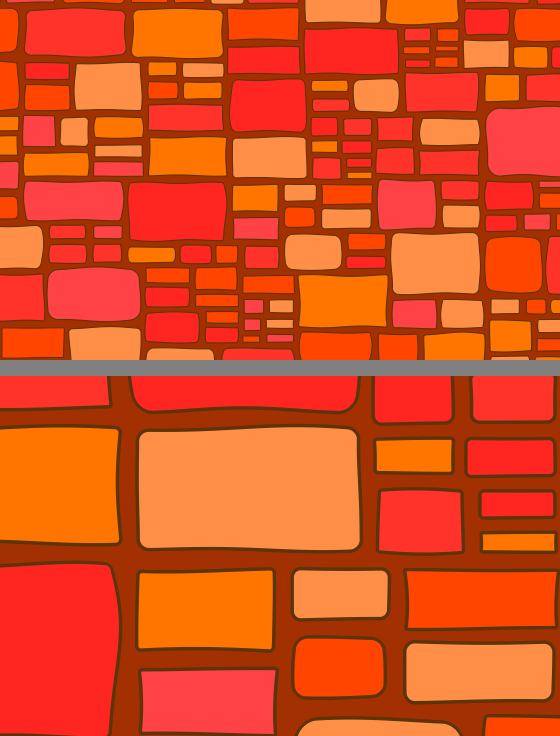
Top, the full canvas; bottom, a detail of the centre.
Reproduce this pattern procedurally as a WebGL 1 fragment shader.

```glsl
precision highp float;
uniform vec2 u_resolution;

float hash(vec2 p) {
  return fract(sin(dot(p, vec2(127.1, 311.7))) * 43758.5453);
}

vec2 hash2(vec2 p) {
  return vec2(hash(p), hash(p + 17.3));
}

// Position of the joint that crosses a grid cell
float cut(vec2 cell) {
  return 0.5 + 0.62 * (hash(cell) - 0.5);
}

// Even cells hold a horizontal joint, odd cells a vertical one;
// together they bound one block around every grid corner
vec2 findBlock(vec2 q, out vec2 lo, out vec2 hi) {
  vec2 cell = floor(q), f = fract(q), side;
  if (mod(cell.x + cell.y, 2.0) < 0.5) {
    side.y = step(cut(cell), f.y);
    side.x = step(cut(cell + vec2(0.0, 2.0 * side.y - 1.0)), f.x);
  } else {
    side.x = step(cut(cell), f.x);
    side.y = step(cut(cell + vec2(2.0 * side.x - 1.0, 0.0)), f.y);
  }
  vec2 k = cell + side;
  float bl = cut(k - 1.0), tr = cut(k);
  float tl = cut(k - vec2(1.0, 0.0)), br = cut(k - vec2(0.0, 1.0));
  bool even = mod(k.x + k.y, 2.0) < 0.5;
  lo = k - 1.0 + (even ? vec2(tl, bl) : vec2(bl, br));
  hi = k + (even ? vec2(br, tr) : vec2(tr, tl));
  return k;
}

// Break oversized, badly proportioned and some random blocks in two
void splitBlock(vec2 p, inout vec2 id, inout vec2 lo, inout vec2 hi) {
  for (int i = 0; i < 4; i++) {
    vec2 size = hi - lo;
    float area = size.x * size.y;
    float ratio = size.x / (1.7 * size.y);
    float chance = hash(id + 5.7 * float(i + 1));
    bool oddShape = max(ratio, 1.0 / ratio) > 1.45 && area > 0.005;
    bool broken = chance < 0.14 && area > 0.012;
    if (oddShape || broken || area > 0.06) {
      float t = mix(0.38, 0.62, hash(id + 2.9));
      vec2 mid = mix(lo, hi, t);
      float upper;
      if (ratio > 1.0) {
        upper = step(mid.x, p.x);
        if (upper > 0.5) lo.x = mid.x; else hi.x = mid.x;
      } else {
        upper = step(mid.y, p.y);
        if (upper > 0.5) lo.y = mid.y; else hi.y = mid.y;
      }
      id += vec2(0.37, 0.61) + upper * vec2(0.23, 0.11);
    }
  }
}

// Hand-drawn rounded box: bulging sides, wavy edges, varied corners
float stoneDistance(vec2 p, vec2 b, vec2 id) {
  float small = min(b.x, b.y);
  vec2 n = p / b;
  vec2 bulge = mix(vec2(-0.03), vec2(0.09, 0.05), hash2(id + 3.1));
  vec2 phase = 6.28 * hash2(id + 8.4) + 2.0 * sign(p);
  p *= 1.0 + bulge * n.yx * n.yx;
  p += 0.035 * small * sin(p.yx * vec2(36.0, 28.0) + phase);
  float r = hash(id + 6.6);
  float radius = small * mix(0.07, 0.42, r * r);
  vec2 d = abs(p) - b + radius;
  return length(max(d, 0.0)) + min(max(d.x, d.y), 0.0) - radius;
}

vec3 stoneColor(float h) {
  if (h < 0.15) return vec3(1.0, 0.15, 0.13);
  if (h < 0.28) return vec3(1.0, 0.20, 0.16);
  if (h < 0.43) return vec3(1.0, 0.26, 0.27);
  if (h < 0.70) return vec3(1.0, 0.27, 0.0);
  if (h < 0.84) return vec3(1.0, 0.46, 0.0);
  return vec3(1.0, 0.56, 0.28);
}

void main() {
  vec2 p = gl_FragCoord.xy / u_resolution.y;
  float pixel = 1.0 / u_resolution.y;
  vec2 grid = vec2(0.245, 0.148);

  vec2 lo, hi;
  vec2 id = findBlock(p / grid + 20.0, lo, hi);
  lo = (lo - 20.0) * grid;
  hi = (hi - 20.0) * grid;
  splitBlock(p, id, lo, hi);

  // Uneven mortar gaps on all four sides
  lo += mix(vec2(0.005), vec2(0.011), hash2(id + 1.3));
  hi -= mix(vec2(0.005), vec2(0.011), hash2(id + 4.2));
  float d = stoneDistance(p - 0.5 * (lo + hi), 0.5 * (hi - lo), id);

  // Mortar, fill, then dark outline
  vec3 color = vec3(0.64, 0.19, 0.0);
  color = mix(color, stoneColor(hash(id + 9.5)), clamp(0.5 - d / pixel, 0.0, 1.0));
  float line = clamp(0.5 - (abs(d) - 0.0016) / pixel, 0.0, 1.0);
  color = mix(color, vec3(0.36, 0.20, 0.04), line);
  gl_FragColor = vec4(color, 1.0);
}
```
